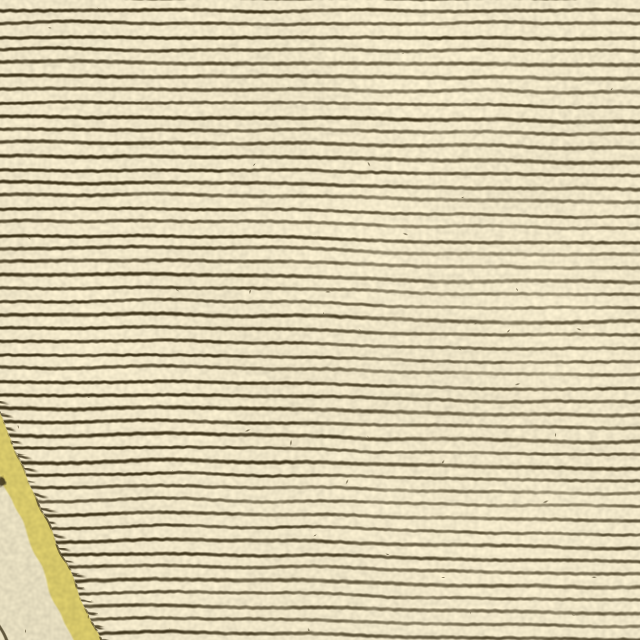
This pattern is drawn by a Shadertoy shader. Its source:

```glsl
const float ROWS = 48.3;           // engraved lines from top to bottom
const float FIRST_ROW = 0.76;      // depth of the top line, in rows
const float LINE_CORE = 0.02;      // half width of solid ink, in rows
const float LINE_FADE = 0.225;     // half width where ink ends, in rows
const float SAG = 0.011;           // droop towards the right side
const float WAVE = 0.0042;         // sway shared by neighbouring lines
const float EDGE_FOOT = 0.156;     // where the band meets the bottom
const float EDGE_LEAN = 0.443;     // horizontal run per unit of height
const float BAND_WIDTH = 0.041;    // horizontal width of the band
const float MARGIN_LINE = 0.148;   // distance of the inner margin rule
const float FLECK_CELLS = 17.0;
const float FLECK_CHANCE = 0.13;

const vec3 PAPER = vec3(0.955, 0.915, 0.795);
const vec3 BARE_PAPER = vec3(0.91, 0.875, 0.755);
const vec3 INK = vec3(0.25, 0.21, 0.11);
const vec3 BAND = vec3(0.85, 0.79, 0.42);

float hash(vec2 p) {
    vec3 q = fract(p.xyx * vec3(0.1031, 0.1030, 0.0973));
    q += dot(q, q.yzx + 33.33);
    return fract((q.x + q.y) * q.z);
}

vec2 gradient(vec2 cell) {
    float angle = 6.2832 * hash(cell);
    return vec2(cos(angle), sin(angle));
}

float gradientNoise(vec2 p) {
    vec2 i = floor(p), f = fract(p);
    vec2 u = f * f * f * (f * (f * 6.0 - 15.0) + 10.0);
    vec2 e = vec2(0.0, 1.0);
    float low = mix(dot(gradient(i), f), dot(gradient(i + e.yx), f - e.yx), u.x);
    float high = mix(dot(gradient(i + e), f - e), dot(gradient(i + 1.0), f - 1.0), u.x);
    return mix(low, high, u.y);
}

// Coverage of a stroke with a soft edge, never sharper than a pixel
float stroke(float dist, float core, float fade, float pixel) {
    return 1.0 - smoothstep(core, max(fade, core + pixel), dist);
}

// Uneven paper tone: fine grain and broad stains
float paperTone(vec2 p) {
    float grain = gradientNoise(p * 150.0) + 0.8 * gradientNoise(p * 75.0 + 31.0);
    float stain = gradientNoise(p * 4.0 + 9.0);
    return 0.985 + 0.06 * grain + 0.03 * stain;
}

// Sparse, slightly elongated specks
float flecks(vec2 p, float pixel) {
    vec2 g = p * FLECK_CELLS, cell = floor(g);
    vec2 centre = 0.2 + 0.6 * vec2(hash(cell + 51.0), hash(cell + 83.0));
    vec2 dir = gradient(cell + 17.0);
    vec2 d = (g - cell - centre) / FLECK_CELLS;
    float dist = length(vec2(0.4 * dot(d, dir), dot(d, vec2(-dir.y, dir.x))));
    float size = mix(0.0012, 0.0026, hash(cell + 7.0));
    return step(hash(cell), FLECK_CHANCE) * stroke(dist, 0.0, size, pixel);
}

// Ink of the wavering ruled lines, with short extra ticks beside the band
float ruledInk(vec2 p, float fromEdge, float pixel) {
    float depth = 1.0 - p.y;
    float sag = SAG * smoothstep(0.25, 0.95, p.x) * smoothstep(0.0, 0.35, depth);
    float wave = WAVE * gradientNoise(vec2(p.x * 5.5, p.y * 3.0) + 4.0);
    float t = (depth - sag - wave) * ROWS - FIRST_ROW;
    float row = floor(t + 0.5);
    float rowHash = hash(vec2(row + 20.0, 5.0));

    // Each line strays a little and has a rough contour
    float stray = 0.14 * (rowHash - 0.5)
        + 0.16 * gradientNoise(vec2(p.x * 6.0, row * 7.37))
        + 0.07 * gradientNoise(vec2(p.x * 95.0, row * 3.71));
    float d = t - row - stray;
    float rough = 0.035 * gradientNoise(vec2(p.x * 130.0, row * 5.3 + 0.5));
    float swell = 0.05 * (hash(vec2(row + 20.0, 12.0)) - 0.5);
    float line = stroke(abs(d), LINE_CORE, LINE_FADE + rough + swell, pixel * ROWS);

    // Ink is heavy on the left and worn right of centre
    float wear = length((p - vec2(0.76, 0.47)) * vec2(1.0, 0.8));
    float strength = mix(0.98, 0.77, smoothstep(0.0, 0.65, p.x))
        - 0.16 * (1.0 - smoothstep(0.05, 0.35, wear))
        + 0.24 * (rowHash - 0.5)
        + 0.22 * gradientNoise(vec2(p.x * 11.0, row * 2.93))
        + 0.16 * gradientNoise(vec2(p.x * 60.0, row * 6.17));

    float reach = mix(0.008, 0.028, hash(vec2(row + 20.0, 31.0)));
    float between = abs(abs(d - fromEdge * 9.0) - 0.5);
    float tick = stroke(between, 0.02, 0.18, pixel * ROWS)
        * (1.0 - smoothstep(0.4 * reach, reach, fromEdge));
    return max(line * clamp(strength, 0.0, 1.0), 0.85 * tick);
}

void mainImage(out vec4 fragColor, in vec2 fragCoord) {
    vec2 p = fragCoord / iResolution.xy;
    float pixel = 1.0 / iResolution.y;

    // Horizontal distance from the leaning outer edge of the band
    float wobble = 0.005 * gradientNoise(vec2(p.y * 28.0, 2.5));
    float fromEdge = p.x - EDGE_FOOT + EDGE_LEAN * p.y + wobble;
    float inner = fromEdge + BAND_WIDTH + 0.006 * gradientNoise(vec2(p.y * 19.0, 8.5));
    float field = smoothstep(-pixel, pixel, fromEdge);
    float band = smoothstep(-1.5 * pixel, 1.5 * pixel, inner);

    vec3 colour = mix(mix(BARE_PAPER, BAND, band), PAPER, field) * paperTone(p);

    // Field lines, broken outline, margin rule and a blot
    float ink = field * ruledInk(p, max(fromEdge, 0.0), pixel);
    float broken = smoothstep(-0.25, 0.3, gradientNoise(vec2(p.y * 110.0, 3.5)));
    ink = max(ink, 0.75 * broken * stroke(abs(fromEdge), 0.0006, 0.003, pixel));
    ink = max(ink, 0.8 * stroke(abs(fromEdge + MARGIN_LINE), 0.001, 0.004, pixel));
    float blot = length((p - vec2(0.003, 0.247)) * vec2(1.0, 0.7));
    ink = max(ink, 0.9 * stroke(blot + 0.003 * gradientNoise(p * 160.0), 0.003, 0.008, pixel));
    ink = max(ink, 0.6 * flecks(p, pixel));

    fragColor = vec4(clamp(mix(colour, INK, ink), 0.0, 1.0), 1.0);
}
```
